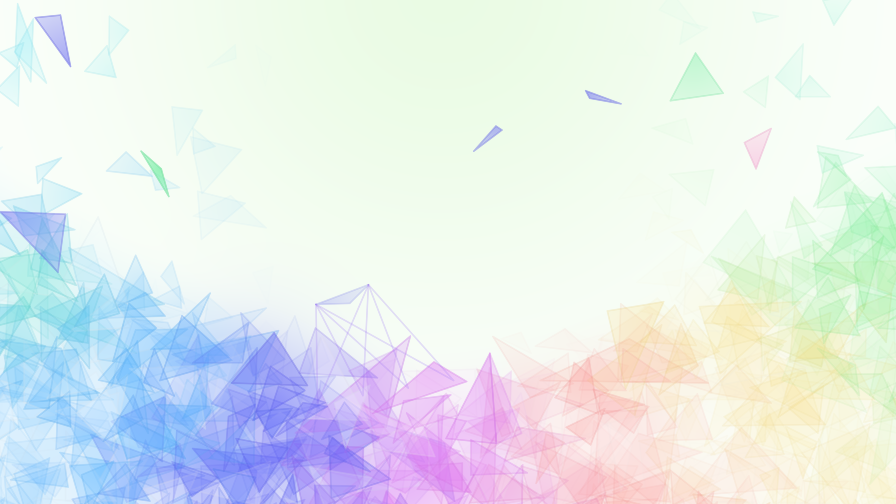
Give the GLSL for this background, as a Shadertoy shader.

```glsl
// A pale backdrop with a rainbow valley of translucent, wire-edged triangles.
// Hashed triangles on jittered grids fill the area below a curved rim; hue
// follows the angle about the top centre, and a few larger facets stand out.

const vec2 HUB = vec2(.89, 1.);  // centre of the hue fan
const vec3 PAPER = vec3(.988, .998, .988);
const vec3 TOP_GLOW = vec3(.918, .985, .895);
const vec3 MINT = vec3(.48, .94, .78);
const vec3 GREEN = vec3(.45, .93, .64);
const vec3 INDIGO = vec3(.42, .42, .95);
const vec3 ORCHID = vec3(.88, .48, .96);
const vec3 ROSE = vec3(.98, .68, .85);
const float VALLEY = .21;        // rim height at its lowest
const float RIM_RISE = .48;
const float FACET_ALPHA = .21;
const float HAZE_ALPHA = .17;
const float LINE_WIDTH = .0007;
const int LAYERS = 6;

// Hues at equal steps of angle, from far left to far right
const vec3 FAN[9] = vec3[9](
  vec3(.55, .92, .97), vec3(.43, .78, .99), vec3(.38, .72, 1.),
  vec3(.38, .39, .97), vec3(.88, .48, .96), vec3(.99, .60, .60),
  vec3(.97, .88, .54), vec3(.50, .94, .58), vec3(.52, .94, .84));

vec3 col;  // colour built up so far
vec2 p;    // position, one unit per canvas height

vec4 hash4(vec3 v) {
  vec4 q = fract(v.xyzx * vec4(.1031, .1030, .0973, .1099));
  q += dot(q, q.wzxy + 33.33);
  return fract((q.xxyz + q.yzzw) * q.zywx);
}

float blob(vec2 v, vec2 centre, float radius) {
  vec2 q = (v - centre) / radius;
  return exp(-dot(q, q));
}

vec3 fanHue(vec2 v, float shift) {
  float angle = degrees(atan(v.x - HUB.x, max(HUB.y - v.y, .001)));
  float t = clamp(angle / 20. + 4. + shift, 0., 7.999);
  int i = int(t);
  vec3 hue = mix(FAN[i], FAN[i + 1], smoothstep(.1, .9, fract(t)));
  return mix(hue, MINT, .75 * blob(v, vec2(.06, .43), .12));
}

// Depth below the rim of the valley, negative above it
float rimDepth(vec2 v) {
  return VALLEY + RIM_RISE * pow(abs(v.x - .85), 1.5) - v.y;
}

// Richer on the left, thin in three bright pockets
float strength(vec2 v) {
  float pockets = blob(v, vec2(1.4, .12), .13)
    + blob(v, vec2(1.78, .04), .22) + blob(v, vec2(0.), .13);
  return mix(1.3, .85, smoothstep(.6, 1.1, v.x)) * (1. - .65 * min(pockets, 1.));
}

float segment(vec2 a, vec2 b) {
  vec2 d = b - a, q = p - a;
  return length(q - d * clamp(dot(q, d) / dot(d, d), 0., 1.));
}

float side(vec2 v, vec2 a, vec2 b) {
  return (b.x - a.x) * (v.y - a.y) - (b.y - a.y) * (v.x - a.x);
}

float triangle(mat3x2 t) {
  float d = min(segment(t[0], t[1]), min(segment(t[1], t[2]), segment(t[2], t[0])));
  vec3 s = vec3(side(p, t[0], t[1]), side(p, t[1], t[2]), side(p, t[2], t[0]));
  s *= sign(side(t[2], t[0], t[1]));
  return min(s.x, min(s.y, s.z)) > 0. ? -d : d;
}

float stroke(float d) {
  return 1. - smoothstep(LINE_WIDTH, LINE_WIDTH + 1. / iResolution.y, abs(d));
}

// Translucent triangle, densest at its first corner, with a fine outline
void facet(mat3x2 t, vec3 tint, float alpha) {
  float d = triangle(t), aa = 1. / iResolution.y;
  float span = max(length(t[1] - t[0]), length(t[2] - t[0]));
  float shade = mix(1.25, .55, clamp(length(p - t[0]) / span, 0., 1.));
  col = mix(col, tint, alpha * shade * (1. - smoothstep(-aa, aa, d)));
  col = mix(col, tint * .93, min(alpha * .9, .5) * stroke(d));
}

// One grid of triangles: dense under the rim, sparse at the sides above
void shardLayer(float cell, float seed) {
  for (int k = 0; k < 9; k++) {
    vec2 id = floor(p / cell) + vec2(k % 3 - 1, k / 3 - 1);
    vec4 r = hash4(vec3(id + 20., seed)), s = hash4(vec3(id + 71., seed + 9.));
    vec2 centre = (id + .5 + .6 * (r.xy - .5)) * cell;
    float inside = smoothstep(-.03, .04, rimDepth(centre) + .12 * (r.z - .5));
    float stray = step(.86, r.w) * smoothstep(.3, .8, abs(centre.x - HUB.x));
    float alpha = FACET_ALPHA * max(inside, .7 * stray) * strength(centre);
    if (alpha < .005) continue;
    vec3 turn = 6.2832 * (s.x + vec3(0., .27, .62) + .12 * s.yzw);
    vec3 reach = cell * mix(vec3(.4), vec3(1.1), s.zwy) * mix(.55, 1., inside);
    mat3x2 t;
    for (int j = 0; j < 3; j++)
      t[j] = centre + reach[j] * vec2(cos(turn[j]), sin(turn[j]));
    vec3 tint = fanHue(centre, .7 * (r.z - .5));
    tint = mix(tint, vec3(1.), .85 * step(.8, s.w) * inside);
    facet(t, tint, alpha * (.4 + r.w));
  }
}

void mainImage(out vec4 fragColor, in vec2 fragCoord) {
  p = fragCoord / iResolution.xy * vec2(16. / 9., 1.);
  // Paper, top glow and coloured haze
  col = mix(PAPER, TOP_GLOW, blob(p, vec2(.88, 1.02), .62));
  float haze = smoothstep(-.12, .16, rimDepth(p)) * strength(p);
  col = mix(col, fanHue(p, 0.), HAZE_ALPHA * haze);
  col = mix(col, INDIGO, .22 * blob(p, vec2(.5, .21), .16));
  col = mix(col, ORCHID, .25 * blob(p, vec2(.8, .07), .1));
  // Hashed shards, coarse to fine
  for (int i = 0; i < LAYERS; i++)
    shardLayer(.17 * pow(.84, float(i)), 3. + 17. * float(i));
  // Crystal peaks along the rim
  facet(mat3x2(.972, .299, .885, .13, .985, .12), ORCHID, .36);
  facet(mat3x2(.972, .299, .985, .12, 1.035, .14), ORCHID, .22);
  facet(mat3x2(.861, .282, .74, .18, .926, .243), ORCHID, .36);
  facet(mat3x2(.544, .34, .46, .24, .61, .235), INDIGO, .38);
  facet(mat3x2(0., .58, .13, .575, .115, .46), INDIGO, .4);
  // Drifting shards
  facet(mat3x2(.14, .868, .07, .965, .12, .97), INDIGO, .48);
  facet(mat3x2(.32, .665, .28, .7, .335, .61), GREEN, .6);
  facet(mat3x2(1.38, .895, 1.435, .815, 1.33, .8), GREEN, .32);
  facet(mat3x2(1.5, .665, 1.477, .717, 1.53, .745), ROSE, .42);
  facet(mat3x2(1.162, .82, 1.17, .805, 1.232, .794), INDIGO, .45);
  facet(mat3x2(.984, .75, .996, .742, .94, .7), INDIGO, .4);
  // Open wire crystal with lines fanning down into the valley
  vec2 rear = vec2(.627, .396), peak = vec2(.731, .435);
  facet(mat3x2(rear, peak, .694, .398), INDIGO, .2);
  for (int i = 0; i < 4; i++) {
    vec2 foot = vec2(.63, .2) + vec2(.09, .015) * float(i);
    float wires = max(stroke(segment(peak, foot)), stroke(segment(rear, foot)));
    col = mix(col, mix(INDIGO, ORCHID, .4), .22 * wires);
  }
  fragColor = vec4(col, 1.);
}
```
